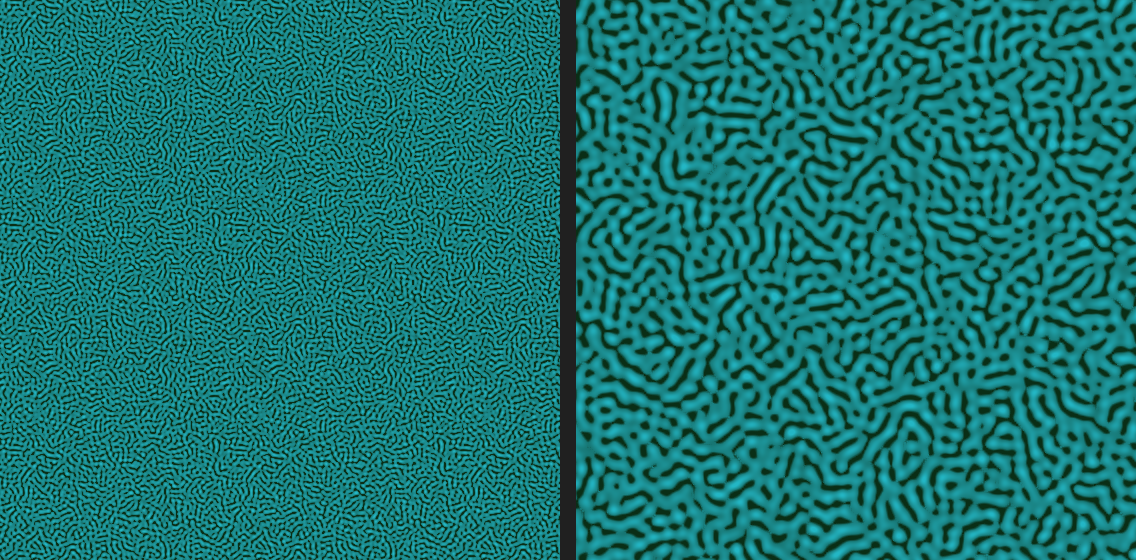
Left: the whole. Right: its middle third, enlarged.
Write a Shadertoy shader that draws this pattern.

```glsl
// Dark dots and short bent worms on teal, in a square tile that repeats.
// Scattered wave packets of one wavelength and random direction add up to a
// field; its crests, evened out by the local wave strength, become the ink.

const float TILE_SIZE = 0.402;     // tile edge as a share of the canvas height
const float WAVES = 42.0;          // wavelengths (and packet cells) per tile edge
const float MOTTLE_PERIOD = 60.0;  // lattice steps of the ground noise per tile
const float SOFTNESS = 0.0008;     // least half width of an edge, in canvases
const float TAU = 6.2832;

const vec3 INK         = vec3(0.038, 0.180, 0.085);
const vec3 DULL_TEAL   = vec3(0.088, 0.450, 0.435);
const vec3 BRIGHT_TEAL = vec3(0.130, 0.670, 0.715);

vec2 hash22(vec2 p) {
    vec3 q = fract(p.xyx * vec3(0.1031, 0.1030, 0.0973));
    q += dot(q, q.yzx + 33.33);
    return fract((q.xx + q.yz) * q.zy);
}

// Smooth noise that repeats after the given lattice period
float tiledNoise(vec2 p, float period) {
    vec2 f = fract(p);
    vec2 u = f * f * (3.0 - 2.0 * f);
    vec2 lo = mod(floor(p), period);
    vec2 hi = mod(lo + 1.0, period);
    float bottom = mix(hash22(lo).x, hash22(vec2(hi.x, lo.y)).x, u.x);
    float top = mix(hash22(vec2(lo.x, hi.y)).x, hash22(hi).x, u.x);
    return mix(bottom, top, u.y);
}

// Sum of wave packets, one per cell, scaled to unit variance.
// x: field value, yz: its gradient per radian of phase
vec3 waveField(vec2 p, float period) {
    vec2 home = floor(p);
    vec3 sum = vec3(0.0);
    for (int j = -2; j <= 2; j++) {
        for (int i = -2; i <= 2; i++) {
            vec2 cell = home + vec2(i, j);
            vec2 id = mod(cell, period);
            vec2 offset = p - cell - hash22(id + 57.0);
            float fade = max(0.0, 1.0 - dot(offset, offset) / 4.0);
            float weight = fade * fade * fade;

            vec2 turns = hash22(id + 131.0) * TAU;
            vec2 direction = vec2(cos(turns.x), sin(turns.x));
            float phase = TAU * dot(direction, offset) + turns.y;
            sum += weight * vec3(cos(phase), -direction * sin(phase));
        }
    }
    return sum / 0.95;
}

// Positive on crests; the slope term keeps strokes of strong and weak waves
// about equally wide, and the floor term breaks them up into dots
float crestShape(vec3 field) {
    float slope2 = dot(field.yz, field.yz);
    return field.x - sqrt(0.5 * slope2 + 0.25);
}

// Teal ground: brightest in deep troughs, with a little fine mottling
vec3 groundColor(float height, float mottle) {
    float level = 0.3 - 0.32 * height + 0.3 * (mottle - 0.5);
    return mix(DULL_TEAL, BRIGHT_TEAL, clamp(level, -0.1, 1.2));
}

void mainImage(out vec4 fragColor, in vec2 fragCoord) {
    vec2 tile = fragCoord / iResolution.y / TILE_SIZE;
    vec3 field = waveField(tile * WAVES, WAVES);
    float mottle = tiledNoise(tile * MOTTLE_PERIOD, MOTTLE_PERIOD);

    // Edge width: half a pixel, but never harder than a fixed softness
    float shape = crestShape(field);
    float edge = fwidth(shape) * max(0.45, SOFTNESS * iResolution.y) + 0.0001;
    float ink = smoothstep(-edge, edge, shape);

    fragColor = vec4(mix(groundColor(field.x, mottle), INK, ink), 1.0);
}
```
